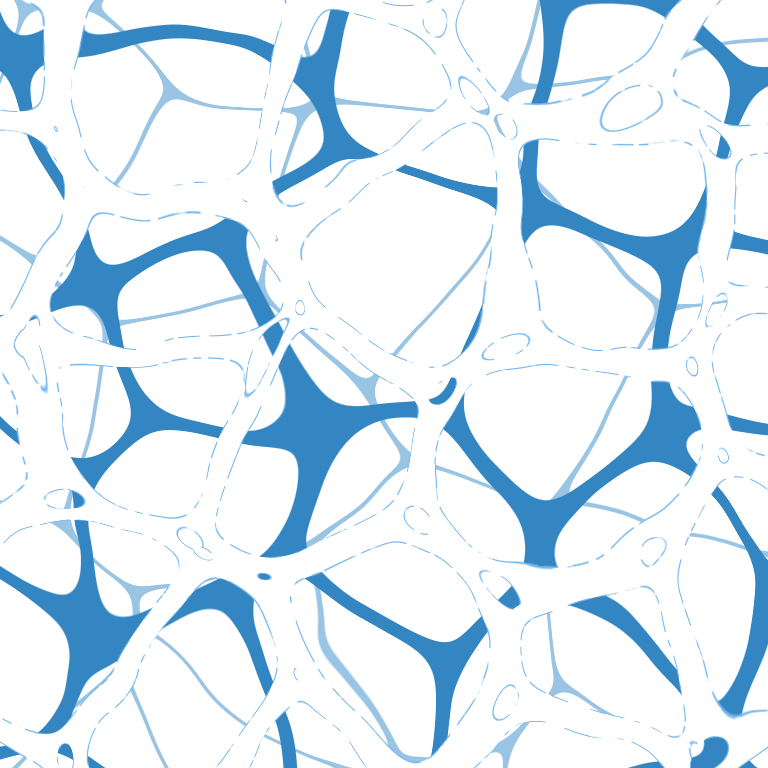
Give the GLSL for this texture, as a WebGL 1 fragment shader.

```glsl
precision highp float;
uniform vec2 u_resolution;

const vec3 PAPER = vec3(1.0);
const vec3 DEEP_BLUE = vec3(0.20, 0.525, 0.76);
const vec3 PALE_BLUE = vec3(0.60, 0.77, 0.89);
const vec3 OUTLINE_BLUE = vec3(0.45, 0.71, 0.93);

vec2 hash2(vec2 p) {
  vec3 q = fract(vec3(p.xyx) * vec3(0.1031, 0.1030, 0.0973));
  q += dot(q, q.yzx + 33.33);
  return fract((q.xx + q.yz) * q.zy);
}

vec2 noise2(vec2 p) {
  vec2 cell = floor(p);
  vec2 f = fract(p);
  f = f * f * f * (f * (f * 6.0 - 15.0) + 10.0);
  vec2 low = mix(hash2(cell), hash2(cell + vec2(1.0, 0.0)), f.x);
  vec2 high = mix(hash2(cell + vec2(0.0, 1.0)), hash2(cell + 1.0), f.x);
  return mix(low, high, f.y);
}

// Bends straight cell walls into wavy strands
vec2 warp(vec2 p, float wobble) {
  vec2 bend = 0.26 * (noise2(p * 1.3 + 17.0) - 0.5);
  return p + bend + wobble * (noise2(p * 4.0 + 51.0) - 0.5);
}

vec2 site(vec2 cell) {
  return cell + 0.5 + 0.82 * (hash2(cell) - 0.5);
}

// x: distance to the nearest wall, rounded at corners; y: distance to the nearest junction
vec2 web(vec2 p, float sharpness) {
  vec2 home = floor(p);
  vec2 nearest = vec2(0.0);
  vec3 ranked = vec3(9.0);
  for (int j = -2; j <= 2; j++) {
    for (int i = -2; i <= 2; i++) {
      vec2 toSite = site(home + vec2(float(i), float(j))) - p;
      float d = length(toSite);
      if (d < ranked.x) {
        ranked = vec3(d, ranked.xy);
        nearest = toSite;
      } else if (d < ranked.y) {
        ranked = vec3(ranked.x, d, ranked.y);
      } else {
        ranked.z = min(ranked.z, d);
      }
    }
  }
  float total = 0.00001;
  for (int j = -2; j <= 2; j++) {
    for (int i = -2; i <= 2; i++) {
      vec2 toSite = site(home + vec2(float(i), float(j))) - p;
      vec2 gap = toSite - nearest;
      if (dot(gap, gap) > 0.00001) {
        float wall = dot(0.5 * (toSite + nearest), normalize(gap));
        total += exp(-sharpness * wall);
      }
    }
  }
  return vec2(-log(total) / sharpness, length(ranked - ranked.yzx) / 2.12);
}

// Coverage of a shape whose signed distance is negative inside
float fill(float d, float pixel) {
  return clamp(0.5 - d / pixel, 0.0, 1.0);
}

void main() {
  vec2 uv = gl_FragCoord.xy / u_resolution.y;
  float pixel = 1.0 / u_resolution.y;
  vec3 color = PAPER;

  // Thin pale threads at the back
  float threadScale = 3.7;
  vec2 threadPos = warp(uv * threadScale + vec2(43.3, 12.7), 0.03);
  float thread = web(threadPos, 30.0).x - 0.0095;
  color = mix(color, PALE_BLUE, fill(thread, pixel * threadScale));

  // Bold blue strands
  float strandScale = 3.9;
  vec2 strandPos = warp(uv * strandScale + vec2(7.4, 81.2), 0.03);
  float strandWidth = 0.022 + 0.018 * noise2(strandPos * 1.1 + 5.0).x;
  float strand = web(strandPos, 15.0).x - strandWidth;
  color = mix(color, DEEP_BLUE, fill(strand, pixel * strandScale));

  // White bands in front, pierced by small holes at some junctions
  float bandScale = 3.8;
  vec2 bandPos = warp(uv * bandScale + vec2(25.6, 33.9), 0.07);
  vec2 band = web(bandPos, 16.0);
  vec2 variation = noise2(bandPos * 0.9 + 71.0);
  float bandWidth = 0.045 + 0.045 * variation.x;
  float holeRadius = 0.13 * (variation.y - 0.12);
  holeRadius = min(holeRadius, 0.065);
  float bandEdge = max(band.x - bandWidth, holeRadius - band.y);
  color = mix(color, PAPER, fill(bandEdge, pixel * bandScale));

  // Fine broken outline along the bands
  float outline = abs(bandEdge) - 0.0007 * bandScale;
  float dashes = smoothstep(0.28, 0.5, noise2(uv * 105.0).x);
  color = mix(color, OUTLINE_BLUE, dashes * fill(outline, pixel * bandScale));

  gl_FragColor = vec4(color, 1.0);
}
```
